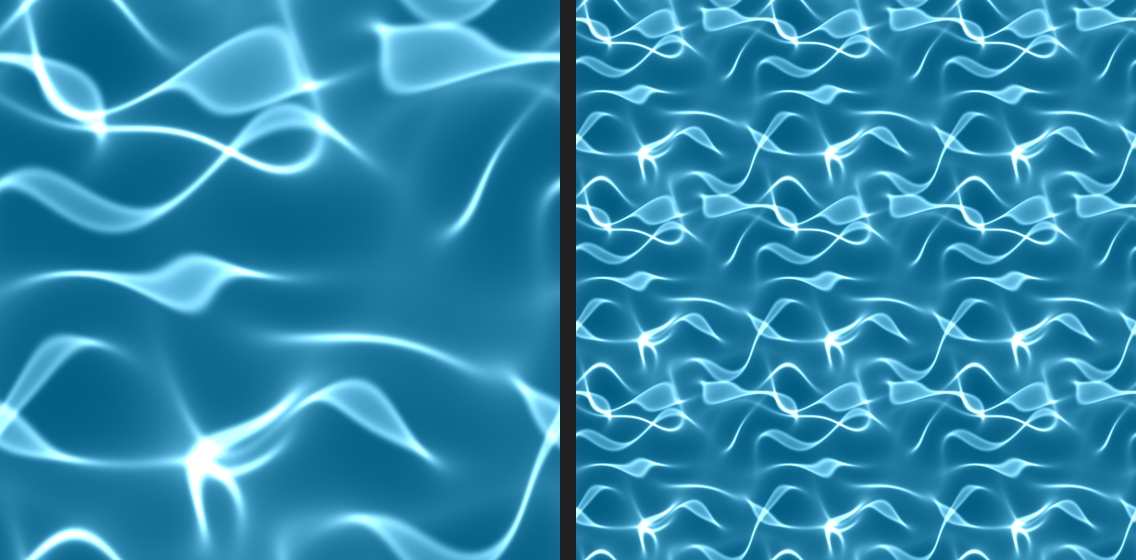
Left: one tile. Right: repeated 3 by 3.
Give the GLSL for this texture, as a WebGL 1 fragment shader.

```glsl
precision highp float;
// Water caustics on a seamless tile: light rays are bent by random waves and
// gathered where they land, so folds and cusps glow. Three such sheets, each
// bending rays along its own direction, are averaged and added to deep blue.

#define DEEP_WATER vec3(0.01, 0.36, 0.51)
#define LIGHT_GAIN 0.31
#define LIGHT_FLOOR 0.41
#define REFRACTION 0.10
#define REACH 0.30
#define BLUR 0.0065
#define WARP 0.045
#define SEED 3.7
#define WAVES 6
#define RAYS 56
#define SHEETS 3

uniform vec2 u_resolution;

const float TAU = 6.2831853;

float hash(float n) {
  return fract(sin(n * 12.9898 + SEED) * 4375.85);
}

// Periodic bending of the plane, so that filaments curve.
vec2 warp(vec2 p, float sheet) {
  vec2 phase = TAU * vec2(hash(sheet + 0.31), hash(sheet + 0.73));
  vec2 broad = sin(TAU * p.yx + phase);
  vec2 fine = sin(TAU * (2.0 * p.yx + vec2(1.0, -1.0) * p) + phase.yx);
  return p + WARP * (broad + 0.4 * fine);
}

// Density of rays that land at p after being shifted along one direction.
float causticSheet(vec2 p, float sheet, float angle) {
  vec2 direction = vec2(cos(angle), sin(angle));
  vec2 q = warp(p, sheet);

  // Each wave as seen along the scan line: phase, rate, amplitude.
  vec3 wave[WAVES];
  for (int i = 0; i < WAVES; i++) {
    float n = float(i);
    float id = n + 17.0 * sheet;
    float heading = TAU * hash(id + 0.5);
    float frequency = 1.0 + 0.6 * n;
    // Whole wave numbers keep the tile seamless.
    vec2 k = floor(frequency * vec2(cos(heading), sin(heading)) + 0.5);
    wave[i] = vec3(TAU * (dot(k, q) + hash(id + 0.9)),
                   TAU * dot(k, direction),
                   REFRACTION / length(k));
  }

  // Each ray lands as a soft spot as wide as the stretch of its beam.
  float spacing = 2.0 * REACH / float(RAYS);
  float density = 0.0;
  for (int j = 0; j < RAYS; j++) {
    float start = (float(j) + 0.5) * spacing - REACH;
    float landing = start;
    float stretch = 1.0;
    for (int i = 0; i < WAVES; i++) {
      float a = wave[i].x + wave[i].y * start;
      landing += wave[i].z * sin(a);
      stretch += wave[i].z * wave[i].y * cos(a);
    }
    float beam = 0.6 * spacing * stretch;
    float variance = BLUR * BLUR + beam * beam;
    density += exp(-0.5 * landing * landing / variance) * inversesqrt(TAU * variance);
  }
  return density * spacing;
}

void main() {
  vec2 p = gl_FragCoord.xy / u_resolution;

  float light = 0.0;
  for (int s = 0; s < SHEETS; s++) {
    float sheet = float(s);
    light += causticSheet(p, sheet, 0.95 + 0.75 * sheet);
  }
  light /= float(SHEETS);

  float glow = max(LIGHT_GAIN * (light - LIGHT_FLOOR), 0.0);
  gl_FragColor = vec4(min(DEEP_WATER + glow, 1.0), 1.0);
}
```
